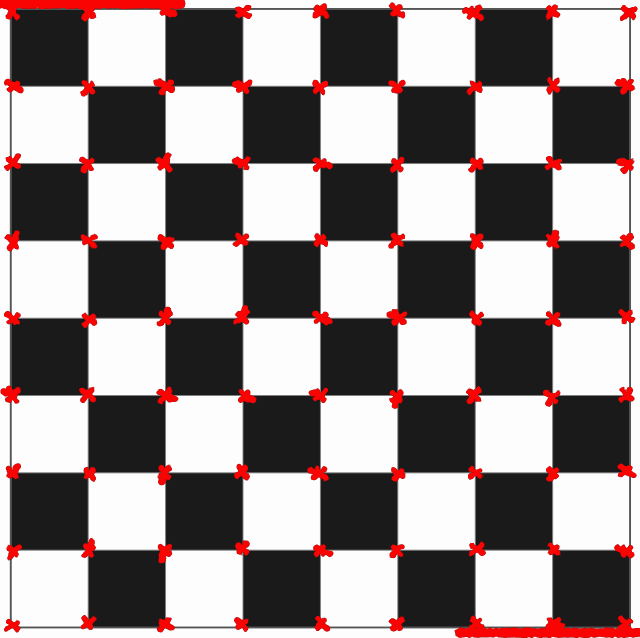
Give the GLSL for this pattern, as a Shadertoy shader.

```glsl
// Eight by eight checkerboard with ragged red crosses on its corners and two red edge strokes.

const float CELLS = 8.0;
const vec2 BOARD_LO = vec2(0.0168, 0.0165);   // board corners, as canvas fractions
const vec2 BOARD_HI = vec2(0.9845, 0.9860);

const vec3 WHITE = vec3(0.992);
const vec3 BLACK = vec3(0.100);
const vec3 SEAM_GREY = vec3(0.50);
const vec3 FRAME_GREY = vec3(0.33);
const vec3 RED = vec3(0.98, 0.01, 0.01);
const vec3 RIM_RED = vec3(0.66, 0.04, 0.04);

// Lengths below are in cells.
const float SEAM_HALF = 0.006;
const float FRAME_HALF = 0.012;
const float ARM_RADIUS = 0.040;
const float ARM_REACH = 0.080;
const float BLOB_REACH = 0.120;
const float BLOB_CHANCE = 0.45;
const float MARK_INSET = 0.04;
const float RIM_WIDTH = 0.012;
const float ROUGHNESS = 0.024;
const float ROUGH_SCALE = 26.0;
const float STROKE_LENGTH = 2.20;
const float STROKE_OFFSET = 0.068;
const float STROKE_RADIUS = 0.062;

float hash(vec2 p) {
    vec3 q = fract(vec3(p.xyx) * 0.1031);
    q += dot(q, q.yzx + 33.33);
    return fract((q.x + q.y) * q.z);
}

float noise(vec2 p) {
    vec2 i = floor(p), f = fract(p);
    f = f * f * (3.0 - 2.0 * f);
    return mix(mix(hash(i), hash(i + vec2(1, 0)), f.x),
               mix(hash(i + vec2(0, 1)), hash(i + vec2(1, 1)), f.x), f.y);
}

float cover(float d, float px) {
    return clamp(0.5 - d / px, 0.0, 1.0);
}

float segment(vec2 p, vec2 a, vec2 b) {
    vec2 ab = b - a;
    return length(p - a - ab * clamp(dot(p - a, ab) / dot(ab, ab), 0.0, 1.0));
}

float boxDistance(vec2 p, vec2 halfSize) {
    vec2 q = abs(p) - halfSize;
    return length(max(q, 0.0)) + min(max(q.x, q.y), 0.0);
}

// Uneven diagonal cross at the nearest corner, sometimes with an extra blob.
float markDistance(vec2 p) {
    vec2 id = clamp(floor(p + 0.5), 0.0, CELLS);
    vec2 seed = id * 7.0 + 3.0;
    vec2 jitter = vec2(hash(seed), hash(seed + 51.0)) - 0.5;
    vec2 q = p - clamp(id, MARK_INSET, CELLS - MARK_INSET) - 0.035 * jitter;
    float d = length(q) - 1.3 * ARM_RADIUS;
    for (int i = 0; i < 5; i++) {
        float k = float(i);
        float r1 = hash(seed + vec2(k, 17.0));
        float r2 = hash(seed + vec2(23.0, k));
        bool extra = i == 4;
        if (extra && r1 > BLOB_CHANCE) continue;
        float turn = extra ? floor(r2 * 4.0) + 0.3 : k + 0.35 * (r2 - 0.5);
        float angle = (turn + 0.5) * 1.5708;
        float reach = extra ? BLOB_REACH : ARM_REACH * mix(0.65, 1.25, r1);
        float radius = ARM_RADIUS * (extra ? 1.1 : mix(0.85, 1.1, r2));
        d = min(d, segment(q, vec2(0), reach * vec2(cos(angle), sin(angle))) - radius);
    }
    return d;
}

// Thick stroke along the top left margin.
float strokeDistance(vec2 p) {
    float y = CELLS + STROKE_OFFSET;
    return segment(p, vec2(-0.2, y), vec2(STROKE_LENGTH, y)) - STROKE_RADIUS;
}

void mainImage(out vec4 fragColor, in vec2 fragCoord) {
    vec2 uv = fragCoord / iResolution.xy;
    vec2 p = (uv - BOARD_LO) / (BOARD_HI - BOARD_LO) * CELLS;
    float px = CELLS / ((BOARD_HI.y - BOARD_LO.y) * iResolution.y);

    // Checkers: the product of two square waves with softened edges.
    vec2 edge = abs(p - floor(p + 0.5));
    vec2 wave = (1.0 - 2.0 * mod(floor(p), 2.0)) * clamp(2.0 * edge / px, 0.0, 1.0);
    float board = boxDistance(p - 0.5 * CELLS, vec2(0.5 * CELLS));
    float inside = cover(board, px);
    float dark = (0.5 - 0.5 * wave.x * wave.y) * inside;
    vec3 color = mix(WHITE, BLACK, dark);

    // Grey seams and the outer frame.
    float seam = cover(min(edge.x, edge.y) - SEAM_HALF, px) * inside;
    color = mix(color, SEAM_GREY, seam);
    color = mix(color, FRAME_GREY, cover(abs(board) - FRAME_HALF, px));

    // Red crosses, and the stroke with its half-turn copy.
    float red = min(markDistance(p), min(strokeDistance(p), strokeDistance(CELLS - p)));
    red += ROUGHNESS * (noise(p * ROUGH_SCALE + 40.0) - 0.5);
    vec3 paint = mix(RED, RIM_RED, smoothstep(-RIM_WIDTH, 0.0, red));
    color = mix(color, paint, cover(red, px));

    fragColor = vec4(color, 1.0);
}
```
